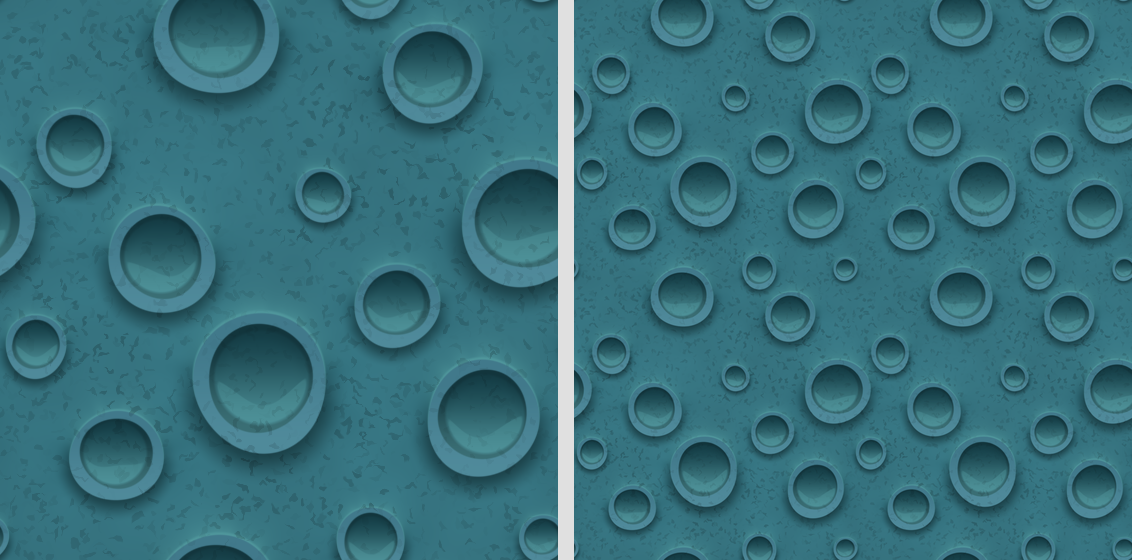
Left: one tile. Right: repeated 2 by 2.
A WebGL 2 fragment shader for this pattern:

```glsl
#version 300 es
precision highp float;
// Seamless teal moon surface: rimmed craters lit from above on flaky, mottled ground.
uniform vec2 u_resolution;
out vec4 fragColor;

const float TAU = 6.2831853;
const int CRATERS = 13;           // on a rotated square lattice that wraps
const float LATTICE_STEP = 5.0;
const float RADIUS_MIN = 0.042;
const float RADIUS_MAX = 0.122;
const float ROOM = 0.15;          // free radius around each lattice point
const float JITTER = 0.6;
const float BOWL_SIZE = 0.78;     // relative to the rim
const float BOWL_RISE = 0.065;
const float LIP = 0.04;           // lit edge above the rim
const float RAYS = 36.0;
const float FLAKE_CELLS = 46.0;
const float FLAKE_DARKEN = 0.16;
const vec3 GROUND = vec3(0.215, 0.46, 0.51);
const vec3 GLOW = vec3(0.34, 0.63, 0.64);
const vec3 SIDE_SHADE = vec3(0.115, 0.33, 0.38);
const vec3 SHADOW = vec3(0.085, 0.215, 0.24);
const vec3 LIP_LIGHT = vec3(0.31, 0.59, 0.61);
const vec3 RIM_TOP = vec3(0.255, 0.475, 0.545);
const vec3 RIM_BOTTOM = vec3(0.31, 0.54, 0.605);
const vec3 BOWL_DARK = vec3(0.085, 0.25, 0.285);
const vec3 BOWL_LIGHT = vec3(0.285, 0.54, 0.57);
const vec3 PUDDLE = vec3(0.35, 0.64, 0.66);

float hash(vec2 p) { return fract(sin(dot(p, vec2(127.1, 311.7))) * 43758.5453); }

// Value noise that wraps after a whole number of cells
float noise(vec2 p, float period) {
  vec2 f = smoothstep(0.0, 1.0, fract(p));
  vec2 a = mod(floor(p), period), b = mod(floor(p) + 1.0, period);
  return mix(mix(hash(a), hash(vec2(b.x, a.y)), f.x),
             mix(hash(vec2(a.x, b.y)), hash(b), f.x), f.y);
}

// Small bent flakes, one per cell, with ragged edges
float flakes(vec2 uv) {
  float period = FLAKE_CELLS * 3.0;
  vec2 fine = uv * period;
  vec2 ragged = vec2(noise(fine, period), noise(fine + 19.0, period)) - 0.5;
  vec2 p = uv * FLAKE_CELLS + 0.45 * ragged;
  float ink = 0.0;
  for (int k = 0; k < 9; k++) {
    vec2 cell = floor(p) + vec2(k % 3, k / 3) - 1.0;
    vec2 id = mod(cell, FLAKE_CELLS);
    vec2 d = p - cell - vec2(hash(id + 0.3), hash(id + 5.7));
    float angle = TAU * hash(id + 11.1);
    d = mat2(cos(angle), sin(angle), -sin(angle), cos(angle)) * d;
    d.y += (hash(id + 17.9) - 0.5) * 2.4 * d.x * d.x;
    vec2 size = mix(vec2(0.25, 0.11), vec2(0.62, 0.25), vec2(hash(id + 23.3), hash(id + 29.7)));
    float strength = smoothstep(0.1, 0.9, hash(id + 37.1));
    ink = max(ink, strength * smoothstep(1.22, 0.78, length(d / size)));
  }
  return ink * mix(0.45, 1.2, noise(uv * 9.0, 9.0));
}

// Wobbly outline radius around 1
float outline(vec2 q, float seed, float wobble) {
  float angle = atan(q.y, q.x);
  return 1.0 + wobble * (sin(2.0 * angle + TAU * seed) + 0.6 * sin(3.0 * angle + 17.0 * seed));
}

float cover(float dist, float blur) { return smoothstep(blur, -blur, dist); }

// Shaded hollow with a pale puddle; edge is the distance to its outline
vec3 bowlColor(vec2 q, float edge, float seed, float blur) {
  vec3 color = mix(BOWL_LIGHT, BOWL_DARK, smoothstep(-1.0, 0.95, q.y));
  float wall = length(q - vec2(0.14 * (seed - 0.5), 0.01)) - 0.89;
  color *= mix(0.8, 1.0, cover(wall, blur + 0.02));
  float under = smoothstep(-0.4, 0.0, edge) * smoothstep(-0.3, 0.9, q.y);
  color = mix(color, BOWL_DARK * 0.85, 0.6 * under);
  float a = wall + 0.03;
  float b = q.y + 0.42 - 0.5 * q.x * q.x - 0.09 * sin(4.0 * q.x + TAU * seed);
  float puddle = 0.5 * (a + b + sqrt((a - b) * (a - b) + 0.008));
  return mix(color, PUDDLE, 0.3 * cover(puddle, blur));
}

void main() {
  vec2 uv = gl_FragCoord.xy / u_resolution;
  float cloud = 0.6 * noise(uv * 6.0, 6.0) + 0.4 * noise(uv * 17.0, 17.0);
  vec3 color = GROUND * (0.95 + 0.1 * cloud), craterColor = vec3(0.0);
  float rim = 0.0, count = float(CRATERS);
  for (float n = 0.0; n < count; n++) {
    // Size and wrapped position
    float radius = mix(RADIUS_MIN, RADIUS_MAX, mod(2.0 * n, count) / (count - 1.0));
    float seed = hash(vec2(n, 3.0));
    vec2 jitter = 2.0 * vec2(hash(vec2(n, 7.0)), hash(vec2(n, 13.0))) - 1.0;
    vec2 d = uv - vec2(n, LATTICE_STEP * n) / count - jitter * JITTER * (ROOM - radius);
    vec2 q = (d - round(d)) / radius;
    if (dot(q, q) > 6.0) continue;
    float blur = 1.0 / (min(u_resolution.x, u_resolution.y) * radius);
    float up = q.y / max(length(q), 0.001);
    float shape = outline(q, seed, 0.03), edge = length(q) - shape, away = max(edge, 0.0);
    // Streaked shade at the sides, shadow below, glow above
    float ray = noise(vec2(atan(q.y, q.x) / TAU * RAYS, n), RAYS);
    float fade = smoothstep(1.3, 0.5, away);
    float side = (1.0 - up * up) * exp(-3.2 * away) * (0.3 + 0.7 * ray);
    color = mix(color, SIDE_SHADE, 0.6 * side * fade);
    float shadow = smoothstep(0.36, -0.2, length(q + vec2(0.0, 0.13)) - shape);
    color = mix(color, SHADOW, 0.85 * shadow * smoothstep(0.75, -0.5, up));
    float glow = smoothstep(-0.1, 0.9, up) * exp(-4.5 * away) * (0.55 + 0.5 * ray);
    color = mix(color, GLOW, 0.6 * glow * fade);
    color = mix(color, LIP_LIGHT, cover(length(q - vec2(0.0, LIP)) - shape, blur + 0.01));
    // Rim and bowl
    if (edge > blur) continue;
    rim = cover(edge, blur);
    vec2 inner = (q - vec2(0.0, BOWL_RISE)) / BOWL_SIZE;
    float innerEdge = length(inner) - outline(inner, seed + 0.13, 0.025);
    vec3 bowl = bowlColor(inner, innerEdge, seed, blur / BOWL_SIZE);
    craterColor = mix(RIM_BOTTOM, RIM_TOP, smoothstep(-0.9, 0.7, q.y));
    craterColor = mix(craterColor, bowl, cover(innerEdge, blur / BOWL_SIZE));
  }
  color = mix(color, craterColor, rim) * (1.0 - FLAKE_DARKEN * flakes(uv) * mix(1.0, 0.6, rim));
  fragColor = vec4(color, 1.0);
}
```
